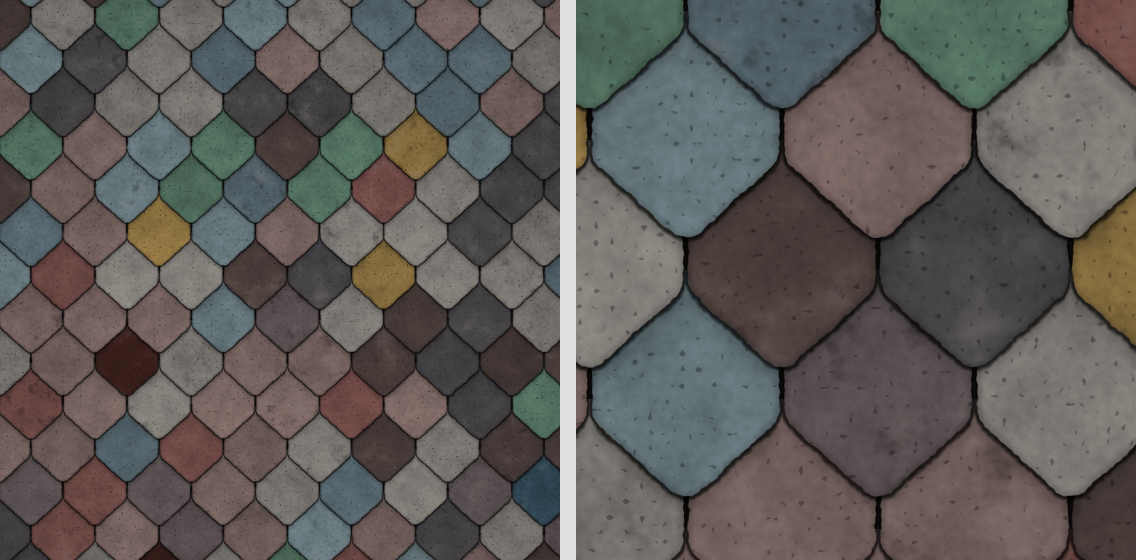
Left: the whole. Right: its middle third, enlarged.
Give the GLSL for this pattern, as a Shadertoy shader.

```glsl
// Weathered clay scale tiles in staggered rows, each row lapping over the one below.
// Each scale is a hexagon with a rounded lower outline; two rows are painted per pixel.
// Glaze colours are drawn at random, weighted by closeness to a home region.

const float ACROSS = 8.73;             // scales across the canvas
const float ROW = 0.673;               // row spacing, in scale widths
const vec2 ORIGIN = vec2(0.48, 0.381); // centre of the first scale

const vec3 GLAZE[12] = vec3[12](
    vec3(.475, .46, .44), vec3(.455, .38, .365), vec3(.42, .28, .265), vec3(.36, .32, .325),
    vec3(.27, .26, .27), vec3(.27, .225, .215), vec3(.21, .115, .10), vec3(.33, .39, .42),
    vec3(.19, .28, .335), vec3(.39, .455, .475), vec3(.31, .425, .36), vec3(.54, .44, .25));

// Home position of each glaze (xy) and how common it is (z)
const vec3 HOME[12] = vec3[12](
    vec3(.45, .50, 4.2), vec3(.30, .40, 2.8), vec3(.28, .22, .8), vec3(.25, .32, 1.2),
    vec3(.88, .55, 2.3), vec3(.72, .25, .9), vec3(.10, .20, .4), vec3(.72, .80, 2.0),
    vec3(.75, .35, .6), vec3(.10, .72, 1.3), vec3(.20, .72, 1.9), vec3(.58, .48, .5));

float hash(vec2 p) {
    return fract(sin(dot(p, vec2(127.1, 311.7))) * 43758.55);
}

float gradientDot(vec2 cell, vec2 offset) {
    float angle = 6.2832 * hash(cell);
    return dot(vec2(cos(angle), sin(angle)), offset);
}

float gradientNoise(vec2 p) {
    vec2 i = floor(p), f = p - i;
    vec2 u = f * f * f * (f * (f * 6.0 - 15.0) + 10.0);
    vec2 e = vec2(1, 0);
    return mix(mix(gradientDot(i, f), gradientDot(i + e, f - e), u.x),
               mix(gradientDot(i + e.yx, f - e.yx), gradientDot(i + 1.0, f - 1.0), u.x), u.y);
}

float fbm(vec2 p) {
    float sum = 0.0, amp = 0.6;
    for (int i = 0; i < 4; i++) {
        sum += amp * gradientNoise(p);
        p = mat2(1.6, 1.2, -1.2, 1.6) * p + 7.3;
        amp *= 0.55;
    }
    return sum;
}

float roundMax(float a, float b, float r) {
    return min(max(a, b), -r) + length(max(vec2(a, b) + r, 0.0));
}

// Signed distance to the sides and rounded lower point of a scale
float scaleEdge(vec2 q) {
    float left = dot(q, vec2(-.671, -.742)) - 0.417;
    float right = dot(q, vec2(.671, -.742)) - 0.417;
    return roundMax(roundMax(left, right, 0.11), abs(q.x) - 0.5, 0.05);
}

// Weighted random choice: the smallest exponential waiting time wins
vec3 pickGlaze(vec2 id, vec2 place) {
    vec3 chosen = GLAZE[0];
    float best = 1e6;
    for (int k = 0; k < 12; k++) {
        vec2 away = place - HOME[k].xy;
        float weight = HOME[k].z * (0.12 + exp(-9.0 * dot(away, away)));
        float wait = -log(hash(id + float(k) * vec2(17.3, 5.9)) + 1e-4) / weight;
        if (wait < best) { best = wait; chosen = GLAZE[k]; }
    }
    return chosen;
}

// Mottling, stains and pits on the clay
vec3 weather(vec3 glaze, vec2 p, vec2 id) {
    vec2 s = p + 13.0 * vec2(hash(id + 3.1), hash(id + 8.7));
    float wear = hash(id + 21.4);
    float cloud = fbm(s * 2.6);
    float grain = fbm(s * 17.0);
    float pits = smoothstep(0.36, 0.52, gradientNoise(s * 24.0));
    glaze *= 0.93 + 0.14 * hash(id + 5.5) + 0.24 * cloud + 0.13 * grain;
    glaze = mix(glaze, vec3(.43, .41, .39), 0.5 * wear * smoothstep(0.1, 0.6, cloud));
    float stain = smoothstep(0.1, 0.5, fbm(s * 4.0 + 31.0)) * wear * wear;
    return glaze * (1.0 - 0.3 * stain) * (1.0 - 0.28 * pits);
}

void mainImage(out vec4 fragColor, in vec2 fragCoord) {
    vec2 uv = fragCoord / iResolution.y;
    vec2 p = uv * ACROSS - ORIGIN;
    float blur = ACROSS / iResolution.y;
    float chips = 0.012 * gradientNoise(p * 9.0) + 0.008 * gradientNoise(p * 31.0);
    vec3 color = vec3(.13, .115, .105);

    // Lower row first, then the row lapping over it
    for (int k = 0; k < 2; k++) {
        float row = floor(p.y / ROW) + float(k);
        float shift = 0.5 * mod(row + 1.0, 2.0);
        vec2 id = vec2(floor(p.x - shift + 0.5), row);
        vec2 center = vec2(id.x + shift, row * ROW);
        vec2 q = p - center;
        float edge = scaleEdge(q) + 0.013 + chips;

        vec3 clay = weather(pickGlaze(id, (center + ORIGIN) / ACROSS), p, id);
        clay *= 1.0 - 0.16 * smoothstep(-0.045, 0.0, edge);
        clay *= 1.0 - 0.06 * q.y;

        // Contact line and soft shadow under the lapping scale
        color *= mix(0.3, 1.0, smoothstep(0.008, 0.035, edge));
        color *= mix(0.82, 1.0, smoothstep(0.0, 0.11, edge));
        color = mix(color, clay, smoothstep(blur, -blur, edge));
    }

    // Gentle falloff towards the corners
    vec2 offCenter = uv - 0.5;
    color *= 1.03 - 0.22 * dot(offCenter, offCenter);
    fragColor = vec4(color, 1.0);
}
```
